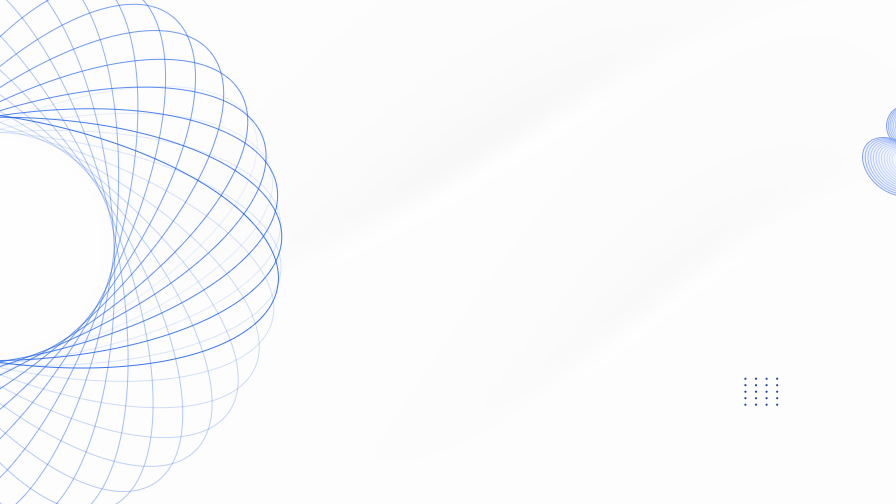
A WebGL 2 fragment shader for this background:

```glsl
#version 300 es
precision highp float;
// Pale folded backdrop with a blue spirograph ring, a small rosette and a dot grid.
uniform vec2 u_resolution;
out vec4 fragColor;

const float PI = 3.14159265;

// Approximate signed distance to an ellipse turned by an angle.
float ellipseDistance(vec2 p, vec2 radii, float angle) {
    float c = cos(angle), s = sin(angle);
    vec2 q = vec2(c * p.x + s * p.y, c * p.y - s * p.x);
    float k = length(q / radii);
    return k * (k - 1.0) / max(length(q / (radii * radii)), 1e-4);
}

// Box-filtered coverage of a line, also right for lines thinner than a pixel.
float stroke(float d, float halfWidth, float pixel) {
    return clamp((d + halfWidth) / pixel + 0.5, 0.0, 1.0)
         - clamp((d - halfWidth) / pixel + 0.5, 0.0, 1.0);
}

// Soft shadow above a fold and a bright rim along it; d is the height over the fold.
float foldShade(float d, float along) {
    float shadow = smoothstep(-0.02, 0.08, d) * exp(-max(d, 0.0) / 0.13);
    float rim = exp(-d * d / 0.001);
    return (0.007 * rim - 0.034 * shadow) * exp(-along * along);
}

// Closed outline filled with shrinking copies of itself.
vec3 rosetteLobe(vec3 color, vec2 p, vec2 radii, float angle, float pixel) {
    vec3 ink = vec3(0.27, 0.45, 0.93);
    float inside = ellipseDistance(p, radii, angle);
    color = mix(color, vec3(0.95, 0.965, 1.0), clamp(0.5 - inside / pixel, 0.0, 1.0));
    for (int i = 0; i < 12; i++) {
        float t = float(i) / 12.0;
        vec2 shift = radii.x * t * vec2(0.35, 0.12);
        float d = ellipseDistance(p - shift, radii * (1.0 - 0.65 * t), angle);
        color = mix(color, ink, mix(0.65, 0.15, sqrt(t)) * stroke(d, 0.001, pixel));
    }
    return color;
}

void main() {
    float pixel = 1.0 / u_resolution.y;
    vec2 p = gl_FragCoord.xy * pixel;

    // Folded white backdrop
    float upperFold = 0.40 + 0.60 * smoothstep(0.3, 1.75, p.x);
    float lowerFold = 0.03 + 0.62 * smoothstep(0.66, 1.85, p.x);
    float shade = 0.991;
    shade += foldShade(p.y - upperFold, (p.x - 0.95) / 0.42);
    shade += foldShade(p.y - lowerFold, (p.x - 1.32) / 0.34) * 0.75;
    vec3 color = vec3(shade);

    // Spirograph ring: an ellipse that turns, drifts down and fades
    vec2 ring = p - vec2(-0.009, 0.513);
    color = mix(color, vec3(0.997), smoothstep(0.25, 0.18, length(ring)));
    for (int i = 21; i >= 0; i--) {
        float t = float(i) / 21.0;
        float angle = float(i) * PI / 17.5 - 0.17;
        vec2 drift = vec2(0.0, 0.014 - 0.022 * t);
        float d = ellipseDistance(ring - drift, vec2(0.568, 0.242 - 0.015 * t), angle);
        float strength = 0.1 + 0.78 * pow(1.0 - t, 1.3);
        color = mix(color, vec3(0.13, 0.39, 0.92), strength * stroke(d, 0.001, pixel));
    }

    // Small rosette at the right edge
    color = rosetteLobe(color, p - vec2(1.801, 0.75), vec2(0.042), 0.0, pixel);
    color = rosetteLobe(color, p - vec2(1.773, 0.669), vec2(0.0694, 0.0486), -0.7, pixel);

    // Grid of four by five dots
    vec2 spacing = vec2(0.021, 0.0129);
    vec2 local = p - vec2(1.479, 0.197);
    vec2 cell = clamp(round(local / spacing), vec2(0.0), vec2(3.0, 4.0));
    float spot = length(local - cell * spacing) - 0.0021;
    color = mix(color, vec3(0.13, 0.28, 0.66), clamp(0.5 - spot / pixel, 0.0, 1.0));

    fragColor = vec4(color, 1.0);
}
```
